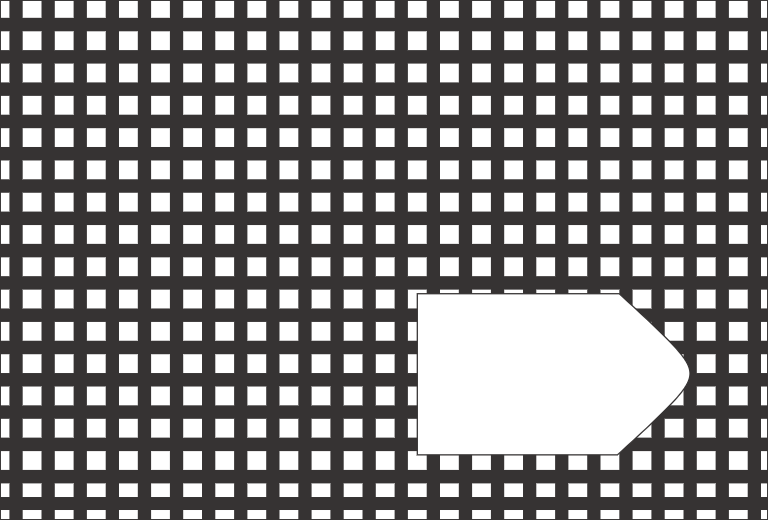
Give the GLSL for this pattern, as a Shadertoy shader.

```glsl
// Dark lattice of white square openings, with a blank pointed tag at lower right.
// Openings are a folded box distance; the tag joins a slab to a hyperbola nose.
// One unit is one column of the lattice, with y measured down from the top edge.

// Coverage of a shape, softened over one pixel
float fill(float dist, float pixel) {
    return clamp(0.5 - dist / pixel, 0.0, 1.0);
}

// Signed distance to the nearest row of openings, along y only
float rowDistance(float y) {
    float t = (y - 0.262) / 1.006;
    return abs(t - round(t)) * 1.006 - 0.293;
}

float openingDistance(vec2 p) {
    float column = abs(p.x - round(p.x)) - 0.293;

    // Rows below the seam move up, which shortens the row above it
    float seam = 15.483;
    float above = max(rowDistance(p.y), p.y - seam);
    float below = max(rowDistance(p.y + 0.177), seam - p.y);
    return max(column, min(above, below));
}

float tagDistance(vec2 p) {
    float body = max(13.0 - p.x, abs(p.y - 11.66) - 2.51);

    // Rounded nose, scaled by its gradient to give an even outline
    float y = p.y - 11.636;
    float bend = length(vec2(1.13 * y, 0.685));
    float slope = 1.13 * 1.13 * y / bend;
    float nose = (p.x - 22.18 + bend) / length(vec2(1.0, slope));
    return max(body, nose);
}

void mainImage(out vec4 fragColor, in vec2 fragCoord) {
    float pixel = 23.925 / iResolution.x;
    vec2 size = iResolution.xy * pixel;
    vec2 p = vec2(fragCoord.x, iResolution.y - fragCoord.y) * pixel;

    vec3 ink = vec3(0.21, 0.20, 0.20);
    vec3 paper = vec3(1.0);

    // Lattice
    vec3 color = mix(ink, paper, fill(openingDistance(p), pixel));

    // Tag and its outline
    float tag = tagDistance(p);
    color = mix(color, paper, fill(tag, pixel));
    color = mix(color, ink, fill(abs(tag) - 0.02, pixel));

    // Hairline frame around the canvas
    vec2 margin = min(p, size - p);
    color = mix(color, ink, fill(min(margin.x, margin.y) - 0.03, pixel));

    fragColor = vec4(color, 1.0);
}
```
